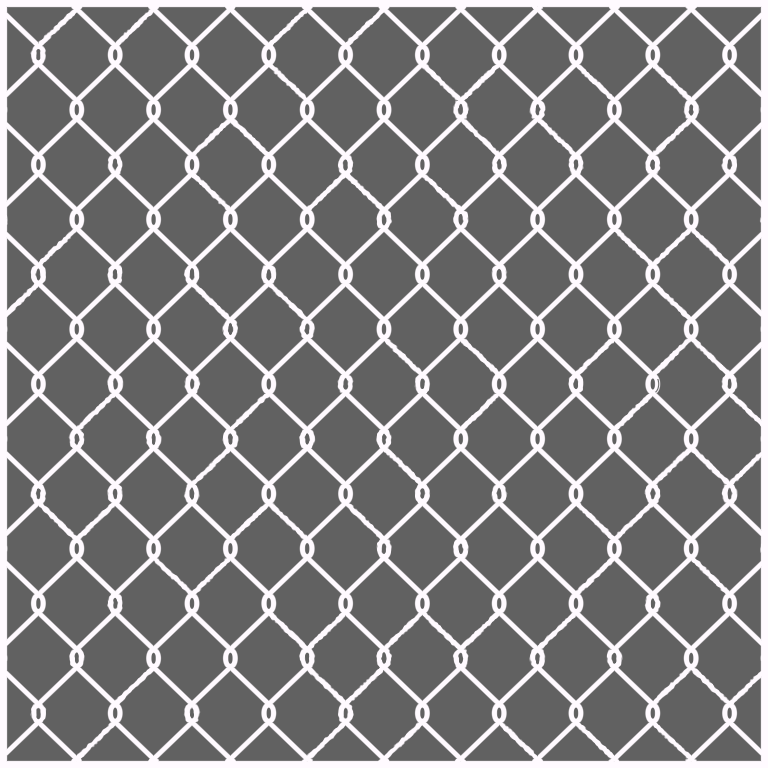
Reproduce this pattern procedurally as a Shadertoy shader.

```glsl
const vec2 HALF_CELL = vec2(1.0 / 20.0, 1.0 / 14.0);  // spacing between neighbouring knots
const vec2 KNOT_RADII = vec2(0.0062, 0.0105);         // centre line of the loop
const float KNOT_HALF_WIDTH = 0.0034;
const float WIRE_HALF_WIDTH = 0.0032;
const float CROSSING = 0.0117;                        // height where wires leave a knot
const float BORDER = 0.0092;
const float ROUGH_WIRES = 0.28;                       // share of worn wires
const float ROUGH_KNOTS = 0.45;                       // share of worn knots
const float ROUGH_DEPTH = 0.0019;
const float ROUGH_SCALE = 260.0;
const vec2 CHIPPED_KNOT = vec2(17.0, 7.0);
const vec3 GROUND_COLOUR = vec3(0.38);
const vec3 WIRE_COLOUR = vec3(1.0, 0.98, 1.0);

float hash(vec2 p) {
    vec3 q = fract(p.xyx * vec3(0.1031, 0.1030, 0.0973));
    q += dot(q, q.yzx + 33.33);
    return fract((q.x + q.y) * q.z);
}

float valueNoise(vec2 p) {
    vec2 i = floor(p), f = fract(p);
    f *= f * (3.0 - 2.0 * f);
    return mix(mix(hash(i), hash(i + vec2(1, 0)), f.x),
               mix(hash(i + vec2(0, 1)), hash(i + vec2(1, 1)), f.x), f.y);
}

float segmentDistance(vec2 p, vec2 a, vec2 b) {
    vec2 pa = p - a, ba = b - a;
    return length(pa - ba * clamp(dot(pa, ba) / dot(ba, ba), 0.0, 1.0));
}

float ellipseDistance(vec2 p, vec2 radii) {
    float k = length(p / radii);
    float gradient = length(p / (radii * radii));
    return k * (k - 1.0) / max(gradient, 1e-4);
}

float coverage(float d, float pixel) {
    return 1.0 - smoothstep(-0.8 * pixel, 0.8 * pixel, d);
}

float fenceDistance(vec2 p) {
    // Each half cell holds one diagonal; odd ones are mirrored
    vec2 cell = floor(p / HALF_CELL);
    vec2 q = p - cell * HALF_CELL;
    bool mirrored = mod(cell.x + cell.y, 2.0) > 0.5;
    if (mirrored) q.x = HALF_CELL.x - q.x;

    // Nearest knot
    vec2 offset = length(q) < length(q - HALF_CELL) ? q : q - HALF_CELL;
    if (mirrored) offset.x = -offset.x;
    vec2 knot = round((p - offset) / HALF_CELL);

    // Ragged edges on some wires and knots
    float ragged = (valueNoise(p * ROUGH_SCALE) - 0.5) * ROUGH_DEPTH;
    float wireWear = step(hash(cell + 51.0), ROUGH_WIRES);
    float knotWear = step(hash(knot + 17.0), ROUGH_KNOTS);

    float wire = segmentDistance(q, vec2(0.0, CROSSING), HALF_CELL - vec2(0.0, CROSSING));
    wire += ragged * wireWear - WIRE_HALF_WIDTH;

    float loop = abs(ellipseDistance(offset, KNOT_RADII)) - KNOT_HALF_WIDTH;
    loop += ragged * knotWear;

    // Thin split along one side of a single loop
    if (knot == CHIPPED_KNOT && offset.x > 0.0) {
        float split = abs(ellipseDistance(offset, KNOT_RADII + 0.0015)) - 0.0007;
        loop = max(loop, -max(split, offset.y - 0.006));
    }
    return min(wire, loop);
}

void mainImage(out vec4 fragColor, in vec2 fragCoord) {
    vec2 uv = fragCoord / iResolution.xy;
    float pixel = 1.0 / min(iResolution.x, iResolution.y);

    // Frame around the canvas
    vec2 inset = min(uv, 1.0 - uv);
    float frame = min(inset.x, inset.y) - BORDER;

    float white = coverage(min(fenceDistance(uv), frame), pixel);
    fragColor = vec4(mix(GROUND_COLOUR, WIRE_COLOUR, white), 1.0);
}
```
